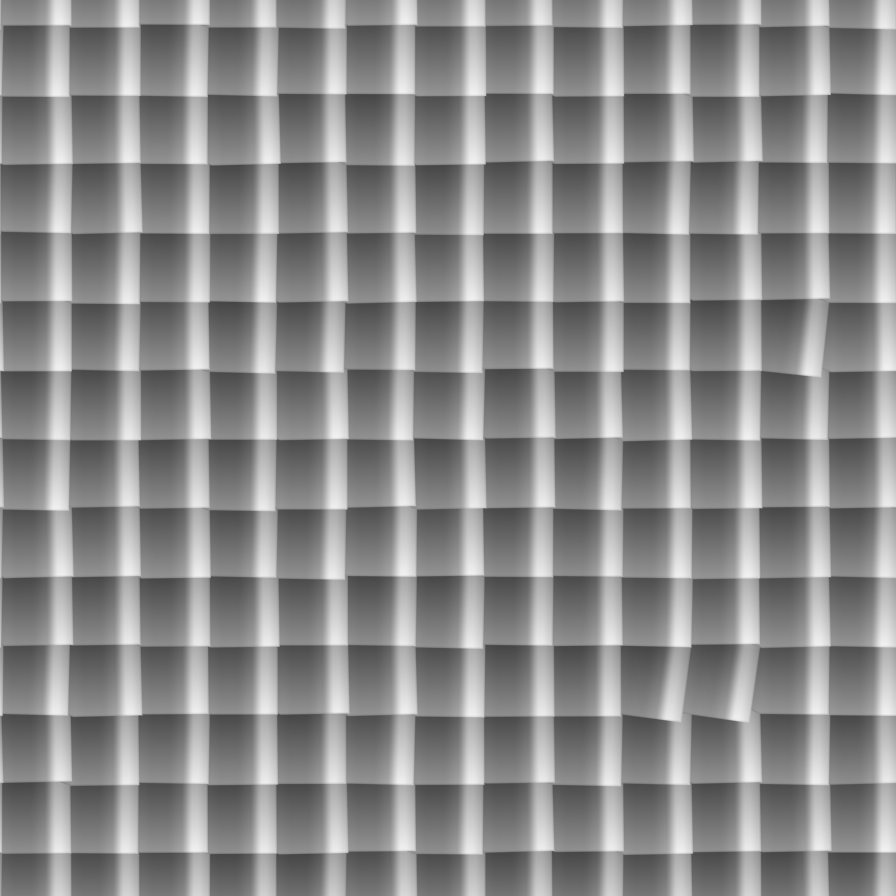
Give the GLSL for this pattern, as a Shadertoy shader.

```glsl
const float TILES = 13.0;

vec4 hash4(vec2 cell) {
    vec4 h = fract(cell.xyxy * vec4(0.1031, 0.1130, 0.0973, 0.1099) + 0.37);
    h += dot(h, h.wzxy + 33.33);
    return fract((h.xxyz + h.yzzw) * h.zywx);
}

// Two neighbours in one course and one tile higher up have slipped.
float slipAngle(vec2 cell) {
    bool slipped = abs(cell.x - 10.0) < 1.5 && cell.y == 2.0 + 5.0 * step(11.0, cell.x);
    return slipped ? 0.115 : 0.0;
}

// Flat pan on the left, rounded roll on the right, rising toward the lower lip.
float tileShade(vec2 q) {
    float pan = mix(0.57, 0.29, clamp(q.y, 0.0, 1.05));
    pan += 0.025 * (1.0 - smoothstep(0.0, 0.2, q.x));
    float roll = 0.08 * smoothstep(0.4, 0.68, q.x)
               + 0.29 * smoothstep(0.61, 0.79, q.x)
               - 0.09 * smoothstep(0.83, 1.0, q.x);
    return pan + roll;
}

// Distance inside the tile; its hidden part runs under the left and upper neighbours.
float tileInset(vec2 q) {
    float lip = q.y - 0.4 * max(-q.x, 0.0);
    return min(min(q.x + 0.2, 1.0 - q.x), min(lip, 1.25 - q.y));
}

void mainImage(out vec4 fragColor, in vec2 fragCoord) {
    vec2 p = fragCoord / iResolution.xy * TILES - vec2(0.03, 0.62);
    float soft = max(0.012, 0.7 * TILES / iResolution.y);
    float shade = 0.3;

    // Paint courses upward and each course leftward, so overlaps stack in order.
    for (int j = -1; j <= 1; j++) {
        for (int i = 1; i >= -1; i--) {
            vec2 cell = floor(p) + vec2(i, j);
            vec2 id = mod(cell, TILES);
            vec4 rnd = hash4(id) - 0.5;

            // Loose laying: small shift and turn about the upper left corner.
            vec2 q = p - cell - vec2(0.0, 1.0) - rnd.xy * vec2(0.045, 0.05);
            float angle = rnd.z * 0.055 + slipAngle(id);
            float c = cos(angle), s = sin(angle);
            q = vec2(c * q.x - s * q.y, s * q.x + c * q.y) + vec2(0.0, 1.0);

            float inset = tileInset(q);
            float rim = mix(0.91, 1.0, smoothstep(0.0, 0.035, inset));
            float tile = (tileShade(q) + rnd.w * 0.03) * rim;
            shade = mix(shade, tile, smoothstep(-soft, soft, inset));
        }
    }

    fragColor = vec4(vec3(shade), 1.0);
}
```
